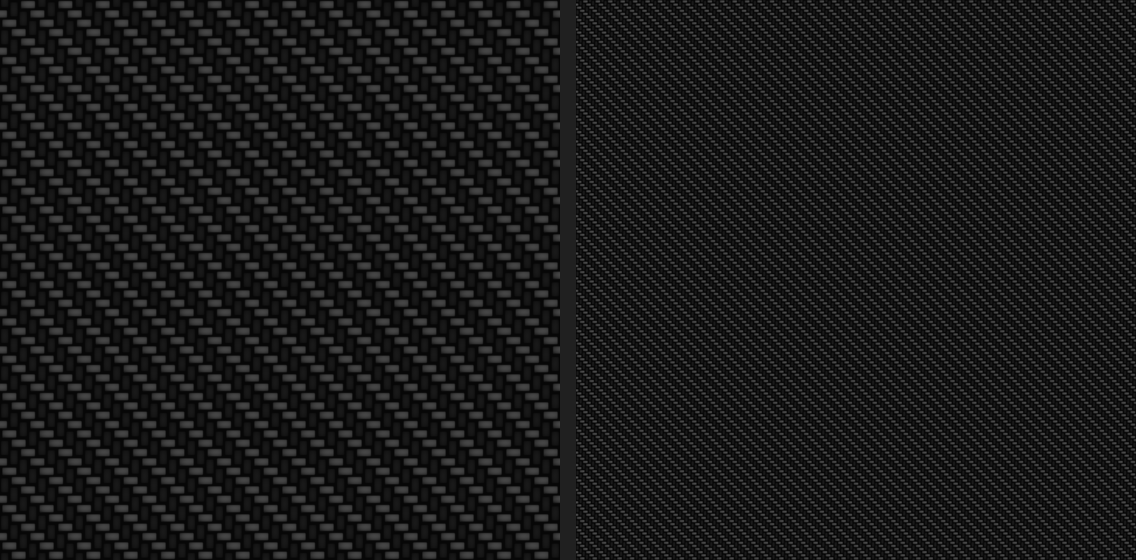
Left: one tile. Right: repeated 3 by 3.
Write a Shadertoy shader that draws this texture.

```glsl
// Carbon fibre cloth in a 2/2 twill: bright weft tows step down to the right,
// with dim warp tows showing in the floats between them. Each tow is a soft
// rounded box shaded as a shallow crown; everything follows from cell indices.

const float REPEATS = 15.0;               // twill repeats across and down
const float CELLS = 4.0;                  // threads in one repeat
const vec2 TOW_HALF = vec2(0.75, 0.40);   // half length and width, in threads
const float TOW_ROUND = 0.14;             // corner radius, in threads
const float EDGE_SOFT = 0.11;             // half width of the blurred edge
const vec2 GLINT = vec2(0.20, 0.15);      // crown centre on the weft tows
const vec2 CROWN_FALL = vec2(0.45, 0.55); // darkening towards ends and sides

const vec3 GAP_COLOR = vec3(0.026);
const vec3 WARP_SHADE = vec3(0.045);
const vec3 WARP_LIGHT = vec3(0.098);
const vec3 WEFT_SHADE = vec3(0.125);
const vec3 WEFT_LIGHT = vec3(0.275);

float roundedBox(vec2 p, vec2 halfSize, float radius) {
    vec2 d = abs(p) - halfSize + radius;
    return length(max(d, 0.0)) + min(max(d.x, d.y), 0.0) - radius;
}

// Brightness of the curved tow surface, 0 to 1
float crown(vec2 p, vec2 centre) {
    vec2 d = p / TOW_HALF - centre;
    return clamp(1.0 - dot(CROWN_FALL, d * d), 0.0, 1.0);
}

// Coverage of a tow; p.x runs along its length
float towMask(vec2 p, float soft) {
    return 1.0 - smoothstep(-soft, soft, roundedBox(p, TOW_HALF, TOW_ROUND));
}

void mainImage(out vec4 fragColor, in vec2 fragCoord) {
    float threads = REPEATS * CELLS;
    vec2 uv = fragCoord / iResolution.xy;
    vec2 cloth = threads * vec2(uv.x, 1.0 - uv.y);   // rows count downwards
    vec2 cell = floor(cloth);
    vec2 inCell = cloth - cell - 0.5;
    float pixel = threads / min(iResolution.x, iResolution.y);
    float soft = max(EDGE_SOFT, 0.75 * pixel);

    // Weft floats over two columns, shifted one column per row
    vec2 weft = vec2(mod(cloth.x - cell.y + 2.0, CELLS) - 1.0, -inCell.y);

    // Warp floats over two rows, shifted one row per column
    vec2 warp = vec2(mod(cloth.y - cell.x + 1.0, CELLS) - 1.0, inCell.x);

    vec3 color = GAP_COLOR;
    vec3 warpColor = mix(WARP_SHADE, WARP_LIGHT, crown(warp, vec2(0.0)));
    color = mix(color, warpColor, towMask(warp, soft));
    vec3 weftColor = mix(WEFT_SHADE, WEFT_LIGHT, crown(weft, GLINT));
    color = mix(color, weftColor, towMask(weft, soft));

    fragColor = vec4(color, 1.0);
}
```
